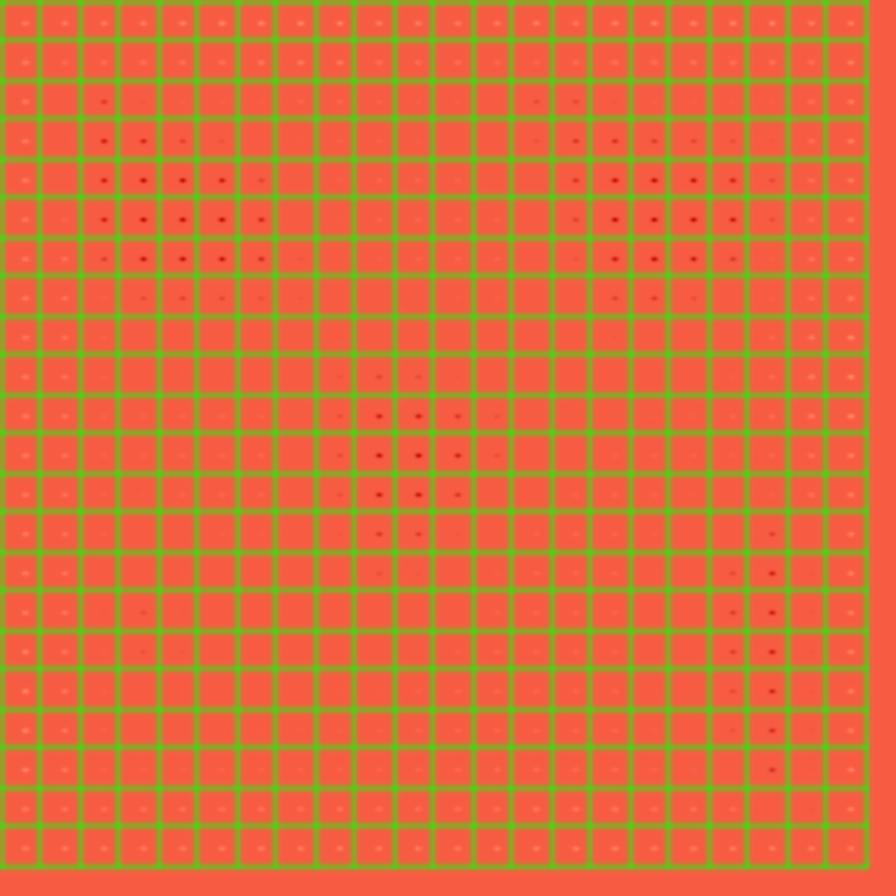
Give the GLSL for this pattern, as a Shadertoy shader.

```glsl
// A 22 by 22 grid of soft green lines on coral, with plain margins right and below.
// Lines are translucent Gaussian bands, so crossings grow greener; every odd line
// sits slightly early, and faint specks whose tone drifts with noise mark the cells.

const float CELL = 0.04386;
const float CELLS = 22.0;

vec2 hashGradient(vec2 lattice) {
    float h = fract(sin(dot(lattice, vec2(127.1, 311.7))) * 4375.85);
    return vec2(cos(6.2832 * h), sin(6.2832 * h));
}

float gradientNoise(vec2 p) {
    vec2 i = floor(p), f = fract(p);
    vec2 u = f * f * f * (f * (f * 6.0 - 15.0) + 10.0);
    vec2 x = vec2(1.0, 0.0);
    float a = dot(hashGradient(i), f);
    float b = dot(hashGradient(i + x.xy), f - x.xy);
    float c = dot(hashGradient(i + x.yx), f - x.yx);
    float d = dot(hashGradient(i + x.xx), f - x.xx);
    return mix(mix(a, b, u.x), mix(c, d, u.x), u.y);
}

// Opacity of the nearest vertical (x) and horizontal (y) line
vec2 lineOpacity(vec2 p) {
    vec2 index = clamp(round((p - 0.0026) / CELL), 0.0, CELLS);
    vec2 d = p - 0.0026 - index * CELL + 0.002 * mod(index, 2.0);
    return 0.46 * exp(-0.5 * d * d / (0.00285 * 0.00285));
}

// Signed speck tone: negative darkens, positive lightens
float speckTone(vec2 p) {
    vec2 anchor = vec2(0.0286, 0.0260);
    vec2 cell = clamp(round((p - anchor) / CELL), 0.0, CELLS - 1.0);
    vec2 d = (p - anchor - cell * CELL) / vec2(0.0026, 0.0019);
    float drift = gradientNoise(cell * 0.16 + vec2(3.3, 7.7));
    vec2 fromCentre = abs(cell - 10.5) / 10.5;
    float rim = smoothstep(0.75, 1.0, max(fromCentre.x, fromCentre.y));
    float tone = 0.13 * rim - 0.32 * smoothstep(0.05, 0.45, drift) * (1.0 - rim);
    tone += 0.04 * smoothstep(0.1, 0.4, -drift);
    return tone * exp(-0.5 * dot(d, d));
}

void mainImage(out vec4 fragColor, in vec2 fragCoord) {
    // Unit canvas measured from the top left
    vec2 p = fragCoord / iResolution.xy;
    p.y = 1.0 - p.y;

    // Ground and specks
    vec3 color = vec3(0.97, 0.36, 0.26);
    color += speckTone(p) * vec3(0.6, 1.0, 0.8);

    // Lines stop at the last crossing
    vec2 inside = 1.0 - smoothstep(0.967, 0.972, p);
    vec2 opacity = lineOpacity(p) * inside.yx;
    float cover = 1.0 - (1.0 - opacity.x) * (1.0 - opacity.y);
    color = mix(color, vec3(0.05, 1.0, 0.02), cover);

    fragColor = vec4(clamp(color, 0.0, 1.0), 1.0);
}
```
